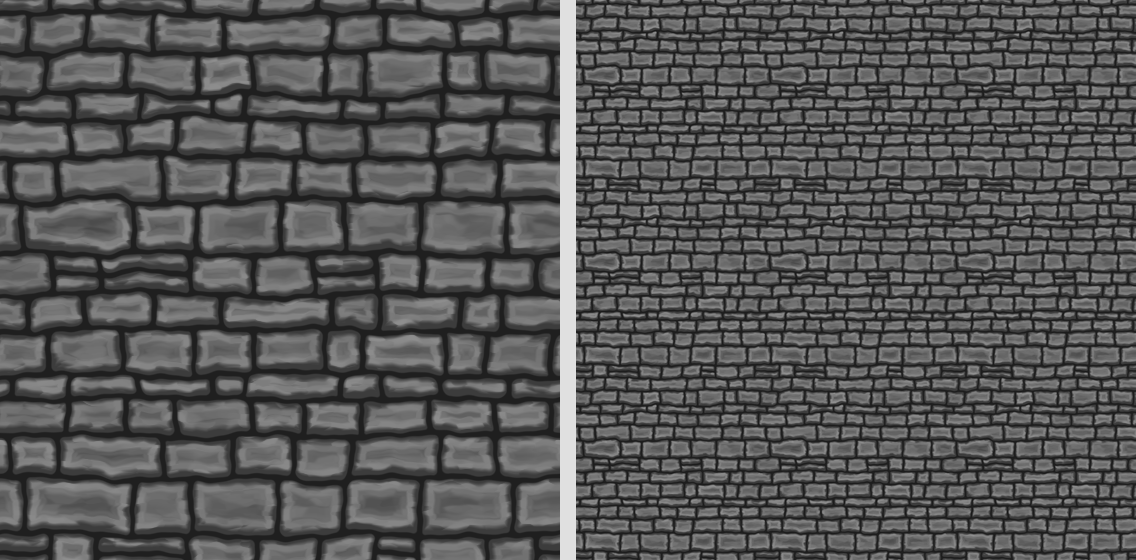
Left: one tile. Right: repeated 3 by 3.
A Shadertoy shader for this texture:

```glsl
// Seamless hand-painted grey wall of irregular stone courses with dark joints.

const float TAU = 6.2831853;
const int COURSES = 14;
// Course tops and stone counts of one band of seven; the band repeats twice.
const float COURSE_TOP[7] = float[7](0.0, 0.066, 0.144, 0.186, 0.254, 0.331, 0.427);
const float STONE_COUNT[7] = float[7](8.0, 9.0, 9.0, 9.0, 8.0, 7.0, 9.0);

const float MORTAR = 0.12, SHADE = 0.235, RIM = 0.31;

float hash(vec2 p) {
    vec3 q = fract(vec3(p.xyx) * 0.1031 + 0.137);
    q += dot(q, q.yzx + 33.33);
    return fract((q.x + q.y) * q.z);
}

// Wrapping cellular noise: each cell is a soft, flat dab of tone.
float daubs(vec2 p, vec2 grid, float seed) {
    vec2 q = p * grid, cell = floor(q);
    float sum = 0.0, weight = 0.0;
    for (int y = -1; y <= 1; y++)
    for (int x = -1; x <= 1; x++) {
        vec2 c = cell + vec2(x, y);
        vec2 id = mod(c, grid) + seed;
        vec2 offset = q - c - vec2(hash(id), hash(id + 71.3));
        float w = exp(-11.0 * dot(offset, offset));
        sum += w * hash(id + 19.7);
        weight += w;
    }
    return sum / max(weight, 1e-6);
}

// Height of the upper edge of a course: soft steps plus layered sines.
float courseEdge(int course, float x) {
    int k = (course + COURSES) % COURSES;
    float row = float(k);
    float s = x * 9.0 + hash(vec2(row, 5.0)), i = floor(s);
    float a = hash(vec2(mod(i, 9.0), row + 40.0));
    float b = hash(vec2(mod(i + 1.0, 9.0), row + 40.0));
    float stepped = mix(a, b, smoothstep(0.25, 0.75, s - i)) - 0.5;
    float wave = 0.0016 * sin(TAU * 5.0 * x + row * 2.3)
               + 0.0009 * sin(TAU * 17.0 * x + row * 4.1);
    return 0.026 + 0.5 * floor(float(course) / 7.0) + COURSE_TOP[k % 7]
         + 0.014 * stepped + wave;
}

// Position of an upright joint; both bands share most of the layout.
float jointX(float i, float count, float row, float phase, float drop) {
    float k = mod(i, count);
    float jitter = 0.6 * (hash(vec2(k, mod(row, 7.0) + 11.0)) - 0.5)
                 + 0.1 * (hash(vec2(k, row + 90.0)) - 0.5);
    float lean = 0.012 * (hash(vec2(k, row + 130.0)) - 0.5) * drop;
    return (i + phase + jitter) / count + lean;
}

// Distance inward from a box with rounded corners, given its side distances.
float roundedInset(vec2 side, float radius) {
    vec2 q = radius - side;
    return radius - length(max(q, 0.0)) - min(max(q.x, q.y), 0.0);
}

// Tone from the shaded border through a bright ring to a duller core.
float stoneTone(vec2 p, float inset, float stoneHash) {
    float broad = daubs(p, vec2(20.0, 52.0), 3.0);
    float fine = daubs(p, vec2(44.0, 110.0), 57.0);
    float paint = mix(broad, fine, 0.4);
    float e = inset + 0.012 * (paint - 0.5);
    float ring = mix(0.425, 0.545, paint) + 0.05 * (stoneHash - 0.5);
    float core = mix(0.35, 0.46, broad) + 0.03 * (fine - 0.5);
    float tone = mix(SHADE, RIM, smoothstep(0.001, 0.006, e));
    tone = mix(tone, ring, smoothstep(0.004, 0.011, e));
    tone = mix(tone, core, smoothstep(0.017, 0.023, e));
    return tone - 0.07 * stoneHash * smoothstep(0.027, 0.034, e);
}

void mainImage(out vec4 fragColor, in vec2 fragCoord) {
    vec2 uv = fragCoord / iResolution.xy;
    vec2 p = vec2(uv.x, 1.0 - uv.y);

    // Hand-drawn wobble
    p += 0.0013 * sin(TAU * (vec2(13.0, 11.0) * p.yx + vec2(2.0, -3.0) * p))
       + 0.0006 * sin(TAU * vec2(31.0, 29.0) * p.yx);

    // Course
    int course = -1;
    for (int r = 0; r < COURSES; r++)
        if (p.y >= courseEdge(r, p.x)) course = r;
    float top = courseEdge(course, p.x), bottom = courseEdge(course + 1, p.x);
    int k = (course + COURSES) % COURSES;
    float row = float(k), count = STONE_COUNT[k % 7];
    float drop = (p.y - top) / (bottom - top) - 0.5;

    // Stone within the course
    float phase = hash(vec2(float(k % 7), 23.0));
    float i = floor(p.x * count - phase);
    if (p.x < jointX(i, count, row, phase, drop)) i -= 1.0;
    else if (p.x >= jointX(i + 1.0, count, row, phase, drop)) i += 1.0;
    float left = jointX(i, count, row, phase, drop);
    float right = jointX(i + 1.0, count, row, phase, drop);
    vec2 id = vec2(mod(i, count), row + 200.0);

    // Some stones of the last course are split into two thin slabs
    if (k % 7 == 6 && hash(id + 7.0) < 0.3) {
        float middle = mix(top, bottom, 0.5) + 0.002 * sin(TAU * 7.0 * p.x);
        if (p.y < middle) bottom = middle;
        else { top = middle; id += 31.0; }
    }

    // Joint line and shading, with a wider shadow at the foot of each stone
    float stoneHash = hash(id);
    float radius = mix(0.008, 0.017, hash(id + 3.0));
    float halfLine = 0.0043 + 0.0007 * sin(TAU * (9.0 * p.x + 7.0 * p.y));
    float across = min(p.x - left, right - p.x);
    float inset = roundedInset(vec2(across, min(p.y - top, bottom - p.y)), radius) - halfLine;
    float lit = roundedInset(vec2(across, min(p.y - top, bottom - p.y - 0.005)), radius) - halfLine;
    float pixel = 1.0 / iResolution.y;
    float tone = mix(MORTAR, stoneTone(p, lit, stoneHash), smoothstep(-pixel, pixel, inset));
    fragColor = vec4(vec3(tone), 1.0);
}
```
